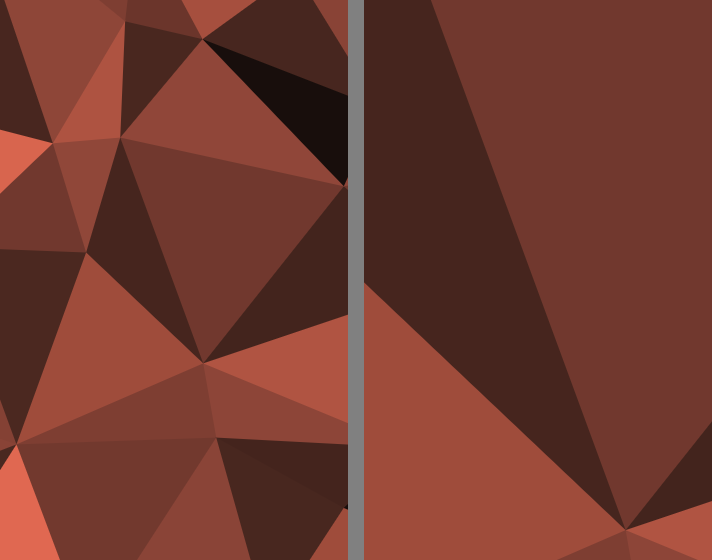
Left: the whole. Right: its middle third, enlarged.
Reproduce this background procedurally as a Shadertoy shader.

```glsl
const float CELLS_PER_HEIGHT = 4.0;
const float GRID_ANGLE = 0.4;
const float JITTER = 0.84;

vec2 hash2(vec2 cell) {
    vec2 q = vec2(dot(cell, vec2(127.1, 311.7)), dot(cell, vec2(269.5, 183.3)));
    return fract(sin(q) * 43758.5453);
}

float cross2(vec2 a, vec2 b) {
    return a.x * b.y - a.y * b.x;
}

mat2 rotation(float angle) {
    float c = cos(angle), s = sin(angle);
    return mat2(c, s, -s, c);
}

// Grid corner pushed off its lattice place
vec2 meshVertex(vec2 cell, float jitter) {
    return cell + (hash2(cell) - 0.5) * jitter;
}

// True when the segment a-c has b and d on opposite sides
bool separates(vec2 a, vec2 c, vec2 b, vec2 d) {
    return cross2(c - a, b - a) * cross2(c - a, d - a) < 0.0;
}

// Signed distance from the line a-b, positive on its left
float edgeDistance(vec2 p, vec2 a, vec2 b) {
    return cross2(b - a, p - a) / max(length(b - a), 1e-4);
}

// Antialiased triangle mask for either winding
float triangleMask(vec2 p, vec2 a, vec2 b, vec2 c, float pixel) {
    float winding = sign(cross2(b - a, c - a));
    vec3 edges = winding * vec3(edgeDistance(p, a, b),
                                edgeDistance(p, b, c),
                                edgeDistance(p, c, a));
    float inside = min(edges.x, min(edges.y, edges.z));
    return clamp(0.5 + inside / pixel, 0.0, 1.0);
}

// Terracotta shades, divided by their share of the area
vec3 clayPalette(float tone) {
    vec3 shade = vec3(0.10, 0.06, 0.05);
    shade = mix(shade, vec3(0.28, 0.15, 0.12), step(0.045, tone));
    shade = mix(shade, vec3(0.42, 0.21, 0.17), step(0.285, tone));
    shade = mix(shade, vec3(0.53, 0.26, 0.21), step(0.48, tone));
    shade = mix(shade, vec3(0.67, 0.32, 0.25), step(0.80, tone));
    return mix(shade, vec3(0.86, 0.40, 0.31), step(0.94, tone));
}

// Evenly spread tones keep the shares balanced over few facets
vec3 facetColor(vec2 cell, float side) {
    float tone = fract(dot(cell, vec2(0.7549, 0.5698)) + 0.382 * side + 0.948);
    float variation = hash2(cell + 17.3 * (side + 1.0)).x - 0.5;
    return clayPalette(tone) * (1.0 + 0.14 * variation);
}

// Blend of all facets covering p
vec3 facetMesh(vec2 p, float jitter, float pixel) {
    vec2 home = floor(p);
    vec3 sum = vec3(0.0);
    float total = 0.0;
    for (int j = -1; j <= 1; j++) {
        for (int i = -1; i <= 1; i++) {
            vec2 cell = home + vec2(i, j);
            vec2 a = meshVertex(cell, jitter);
            vec2 b = meshVertex(cell + vec2(1.0, 0.0), jitter);
            vec2 c = meshVertex(cell + vec2(1.0, 1.0), jitter);
            vec2 d = meshVertex(cell + vec2(0.0, 1.0), jitter);

            // Split along the shorter diagonal that stays in the quad
            bool splitAC = separates(a, c, b, d)
                && (!separates(b, d, a, c) || distance(a, c) < distance(b, d));
            float first = triangleMask(p, a, b, splitAC ? c : d, pixel);
            float second = triangleMask(p, splitAC ? a : b, c, d, pixel);

            sum += first * facetColor(cell, 0.0) + second * facetColor(cell, 1.0);
            total += first + second;
        }
    }
    return sum / max(total, 1e-4);
}

void mainImage(out vec4 fragColor, in vec2 fragCoord) {
    float pixel = CELLS_PER_HEIGHT / iResolution.y;
    vec2 p = rotation(GRID_ANGLE) * (fragCoord * pixel);
    fragColor = vec4(facetMesh(p, JITTER, pixel), 1.0);
}
```
